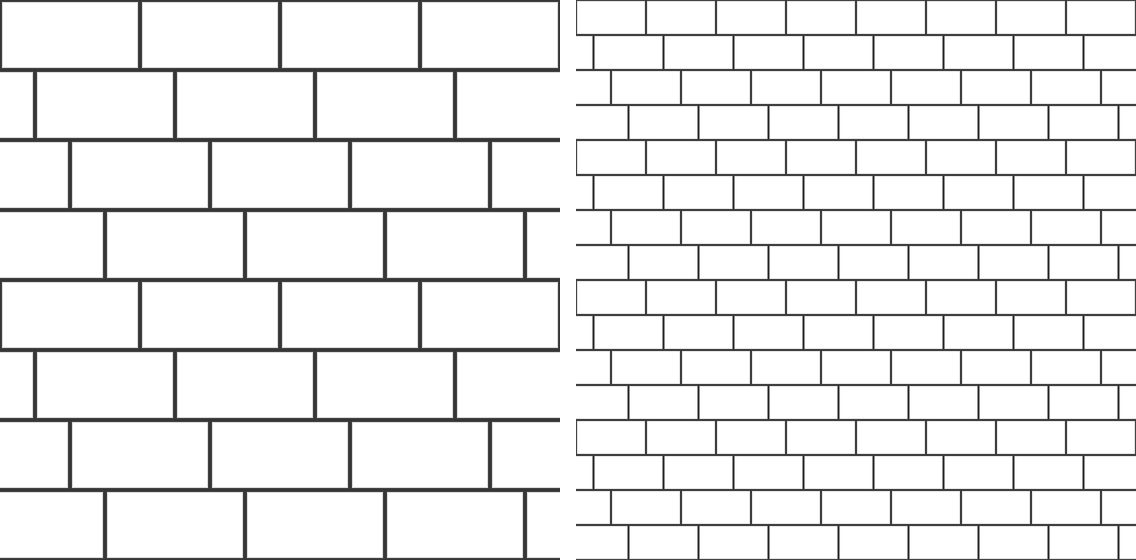
Left, the tile; right, the same tile 2 across and 2 down.
Reproduce this pattern procedurally as a Shadertoy shader.

```glsl
// Seamless white brick wall with dark grey joints, each course shifted by a quarter brick.

const vec2 BRICKS = vec2(4.0, 8.0);      // bricks across, courses down
const float COURSE_SHIFT = 0.25;         // shift per course, in bricks
const float JOINT_HALF_WIDTH = 1.0 / 256.0;
const vec3 BRICK_COLOR = vec3(1.0);
const vec3 JOINT_CORE = vec3(0.21);
const vec3 JOINT_RIM = vec3(0.26);

// Distance to the nearest whole number.
vec2 edgeDistance(vec2 p) {
    return abs(p - round(p));
}

// Distance to the nearest joint, in canvas units.
float jointDistance(vec2 uv, vec2 bricks, float shift) {
    vec2 cell = vec2(uv.x, 1.0 - uv.y) * bricks;
    cell.x -= floor(cell.y) * shift;
    vec2 d = edgeDistance(cell) / bricks;
    return min(d.x, d.y);
}

// Smoothed coverage of a band around zero distance.
float band(float d, float halfWidth, float pixel) {
    return clamp((halfWidth - d) / pixel + 0.5, 0.0, 1.0);
}

void mainImage(out vec4 fragColor, in vec2 fragCoord) {
    vec2 uv = fragCoord / iResolution.xy;
    float pixel = 1.0 / min(iResolution.x, iResolution.y);
    float d = jointDistance(uv, BRICKS, COURSE_SHIFT);

    // Joints have a darker core and a slightly lighter rim.
    float core = band(d, JOINT_HALF_WIDTH * 0.5, pixel);
    vec3 jointColor = mix(JOINT_RIM, JOINT_CORE, core);
    vec3 color = mix(BRICK_COLOR, jointColor, band(d, JOINT_HALF_WIDTH, pixel));
    fragColor = vec4(color, 1.0);
}
```
